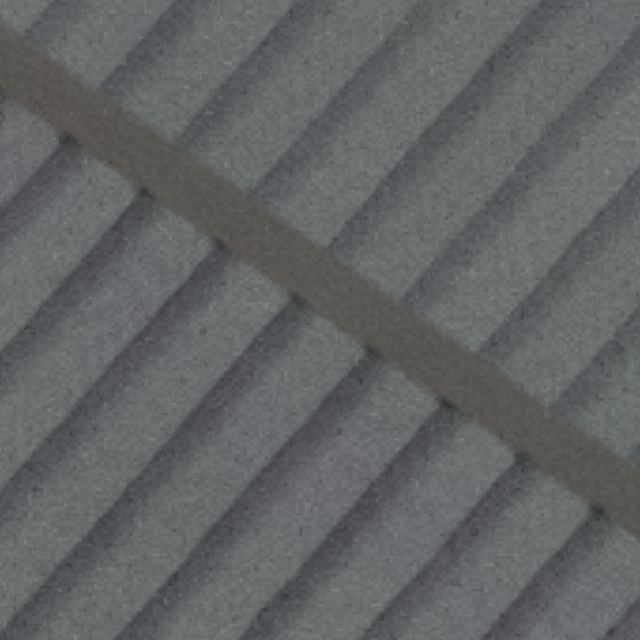
Write a Shadertoy shader that draws this texture.

```glsl
const vec3 PLATE = vec3(0.412, 0.430, 0.433);
const vec3 GROOVE = vec3(0.312, 0.322, 0.335);
const vec3 BEAM = vec3(0.350, 0.341, 0.322);
const vec3 SHADOW = vec3(0.205, 0.212, 0.218);

const float PITCH = 0.190;         // groove spacing along x
const float GROOVE_SLANT = 0.870;  // x run per unit of height
const float LOWER_PHASE = 0.101;
const float UPPER_PHASE = 0.085;
const float BEAM_START = 0.087;    // depth of the beam axis at the left edge
const float BEAM_SLOPE = 0.700;
const float BEAM_HALF = 0.043;
const float JOINT_SCALE = 0.757;   // groove spacing measured along the beam
const vec2 JOINT_SIZE = vec2(0.017, 0.009);
const float EDGE_SOFT = 0.006;
const float GRAIN_CELLS = 170.0;
const float GRAIN_AMOUNT = 0.060;
const float MOTTLE_AMOUNT = 0.035;

float hash(vec2 p) {
    return fract(sin(dot(p, vec2(127.1, 311.7))) * 43758.5453);
}

float noise(vec2 p) {
    vec2 i = floor(p), f = fract(p);
    f = f * f * (3.0 - 2.0 * f);
    return mix(mix(hash(i), hash(i + vec2(1, 0)), f.x),
               mix(hash(i + vec2(0, 1)), hash(i + vec2(1, 1)), f.x), f.y);
}

float fbm(vec2 p) {
    float sum = 0.0, amp = 0.5;
    for (int i = 0; i < 4; i++) {
        sum += amp * noise(p);
        p = p * 2.03 + 17.3;
        amp *= 0.5;
    }
    return sum / 0.9375;
}

float bell(float x) {
    return exp(-x * x);
}

// Crisp leading edge, then a soft rise to the next plate
float grooveProfile(float t) {
    float fromEdge = t > 0.9 ? t - 1.0 : t;
    return smoothstep(-0.04, 0.03, fromEdge) * (1.0 - smoothstep(0.12, 0.46, fromEdge));
}

void mainImage(out vec4 fragColor, in vec2 fragCoord) {
    vec2 uv = fragCoord / iResolution.xy;
    float depth = 1.0 - uv.y;

    // Slightly wavering distance to the beam axis, positive below it
    float beamDist = (depth - BEAM_START - BEAM_SLOPE * uv.x)
                   / sqrt(1.0 + BEAM_SLOPE * BEAM_SLOPE);
    beamDist += 0.006 * (fbm(uv * 22.0) - 0.5);
    float below = step(0.0, beamDist);
    float outside = abs(beamDist) - BEAM_HALF;

    // Groove coordinate on each side of the beam
    float slant = uv.x + depth * GROOVE_SLANT;
    slant += 0.010 * (fbm(uv * 18.0 + 40.0) - 0.5);
    float cell = (slant - mix(UPPER_PHASE, LOWER_PHASE, below)) / PITCH;
    float joint = floor(cell + 0.5);

    // Plates with grooves of uneven strength
    float strength = mix(0.72, 0.90, below) + 0.16 * (hash(vec2(joint, below)) - 0.5);
    strength *= 0.80 + 0.40 * fbm(uv * 9.0 + 8.0);
    strength += 0.20 * below * exp(-max(outside, 0.0) / 0.07);
    vec3 color = mix(PLATE, GROOVE, grooveProfile(fract(cell)) * strength);
    color *= 1.0 + 0.03 * (hash(vec2(floor(cell), below + 5.0)) - 0.5);

    // Dark line along each groove's leading edge
    float edgeLine = bell((cell - joint - 0.02) * PITCH / 0.010);
    color = mix(color, SHADOW, edgeLine * mix(0.10, 0.20, below) * (0.5 + noise(uv * 30.0)));

    // Warm dust on the plate ends
    float dust = below * exp(-max(outside, 0.0) / 0.022);
    color *= mix(vec3(1.0), vec3(1.03, 1.01, 0.97), dust);

    // Beam, softer on its upper edge
    float soft = mix(2.0, 1.0, below) * EDGE_SOFT;
    float beam = 1.0 - smoothstep(-soft, soft, outside);
    float ridge = 1.0 + 0.05 * (fbm(vec2(uv.x * 8.0, beamDist * 50.0)) - 0.5);
    color = mix(color, BEAM * ridge, beam);

    // Thin seam and shadowed joints under the beam
    float seam = below * bell((outside - 0.002) / 0.005);
    color = mix(color, SHADOW, 0.14 * seam);
    vec2 spot = vec2((cell - joint - 0.03) * PITCH * JOINT_SCALE, outside - 0.003);
    spot /= JOINT_SIZE * (0.85 + 0.3 * hash(vec2(joint, 9.0)));
    color = mix(color, SHADOW, 0.75 * below * bell(length(spot)));

    // Broad mottling with faint green and violet tints
    color *= 1.0 + MOTTLE_AMOUNT * 2.0 * (fbm(uv * 5.0 + 3.0) - 0.5);
    float tint = fbm(uv * 4.0 + 60.0) - 0.5;
    color += tint * vec3(-0.020, 0.018, -0.006);

    // Fine grain with sparse bright and dark flecks
    float grain = noise(uv * GRAIN_CELLS) - 0.5;
    float fleck = noise(uv * GRAIN_CELLS * 0.75 + 90.0);
    grain += 0.9 * (smoothstep(0.80, 0.98, fleck) - smoothstep(0.80, 0.98, 1.0 - fleck));
    color += GRAIN_AMOUNT * grain * mix(1.0, 0.65, beam);

    fragColor = vec4(clamp(color, 0.0, 1.0), 1.0);
}
```
